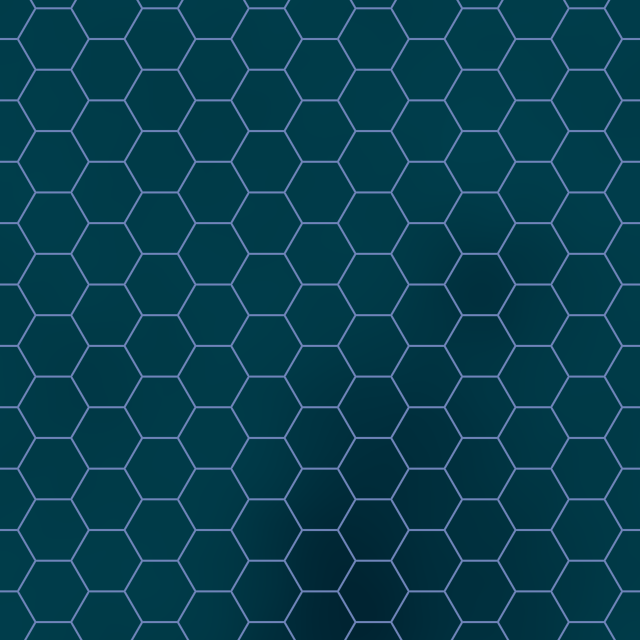
This pattern is drawn by a three.js fragment shader. Its source:

```glsl
// Flat-topped honeycomb of thin periwinkle lines over a deep teal ground.
// Two interleaved rectangular lattices give the nearest cell and its edge
// distance; soft blobs bent by layered sines make the dark cloudy shading.

varying vec2 vUv;

const vec2 PERIOD = vec2(1.0 / 6.0, 0.0959);   // lattice step: two columns, one row
const vec2 ORIGIN = vec2(0.0, 0.028);          // centre of one cell
const vec2 LATTICE = vec2(1.7320508, 1.0);     // step in units of cell height
const float LINE_CORE = 0.0005;                // half width at full strength
const float LINE_FADE = 0.0027;                // half width where the line ends

const vec3 TEAL = vec3(0.0, 0.235, 0.288);
const vec3 SHADOW = vec3(0.0, 0.120, 0.175);
const vec3 LINE_COLOR = vec3(0.44, 0.52, 0.73);

// Distance from p to the nearest border of a honeycomb cell
float honeycombEdge(vec2 p, vec2 origin, vec2 period) {
  vec2 g = (p - origin) / period * LATTICE;
  vec2 a = mod(g + 0.5 * LATTICE, LATTICE) - 0.5 * LATTICE;
  vec2 b = mod(g, LATTICE) - 0.5 * LATTICE;
  vec2 q = abs(dot(a, a) < dot(b, b) ? a : b);
  float reach = max(q.y, dot(q, vec2(0.8660254, 0.5)));
  return (0.5 - reach) * period.y;
}

// Smooth variation from -1 to 1 made of turned, layered sines
float layeredSines(vec2 p) {
  float sum = 0.0;
  float weight = 0.5;
  for (int i = 0; i < 4; i++) {
    sum += weight * sin(p.x + 1.3 * sin(p.y)) * cos(p.y - 0.7);
    p = mat2(1.2, 1.4, -1.4, 1.2) * p + 2.1;
    weight *= 0.5;
  }
  return sum;
}

// Soft elliptical spot, 1 at its centre
float blob(vec2 p, vec2 centre, vec2 radius) {
  vec2 q = (p - centre) / radius;
  return exp(-dot(q, q));
}

// Amount of shadow: a dark pool at the bottom, drifting up to the right
float shadowAmount(vec2 p) {
  vec2 bend = vec2(layeredSines(p * 9.0), layeredSines(p * 9.0 + 4.0));
  vec2 w = p + 0.03 * bend;
  float shade = 0.80 * blob(w, vec2(0.53, 0.03), vec2(0.15, 0.27));
  shade += 0.38 * blob(w, vec2(0.78, 0.05), vec2(0.15, 0.20));
  shade += 0.32 * blob(w, vec2(0.66, 0.33), vec2(0.15, 0.14));
  shade += 0.38 * blob(w, vec2(0.76, 0.55), vec2(0.10, 0.11));
  shade += 0.10 * blob(w, vec2(0.12, 0.38), vec2(0.09, 0.10));
  return clamp(shade, 0.0, 1.0);
}

void main() {
  // Ground with faint mottling
  vec3 color = mix(TEAL, SHADOW, shadowAmount(vUv));
  color *= 1.0 + 0.05 * layeredSines(vUv * 7.0 + 1.5);

  // Soft-edged honeycomb lines
  float edge = honeycombEdge(vUv, ORIGIN, PERIOD);
  float line = 1.0 - smoothstep(LINE_CORE, LINE_FADE, edge);
  color = mix(color, LINE_COLOR, line);

  gl_FragColor = vec4(color, 1.0);
}
```
